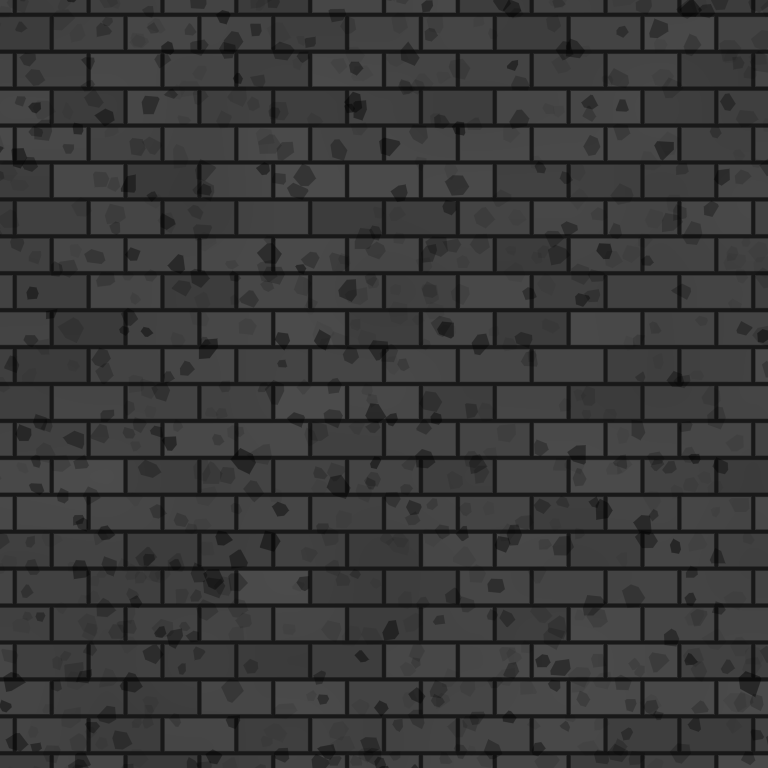
Reproduce this texture procedurally as a Shadertoy shader.

```glsl
// Dark grey running-bond brick wall with overlapping angular soot spots.

#define ROWS 20.8          // brick courses over the canvas height
#define BRICK_ASPECT 2.0   // brick length in course heights
#define JOINT_HALF 0.057   // half joint width, in course heights
#define JOINT_SOFT 0.024   // softness of the joint edge
#define SPOT_LAYERS 3
#define SPOT_SIDES 6
#define SPOT_CELL 0.82     // spot grid spacing, in course heights
#define SPOT_DENSITY 0.40  // average chance of a spot in a cell
#define SPOT_DARKEST 0.46  // opacity of the strongest spot

const vec3 JOINT_COLOR = vec3(0.094);
const vec3 BRICK_DARK  = vec3(0.232);
const vec3 BRICK_LIGHT = vec3(0.290);
const float TAU = 6.28318;

// Integer hash: three random values in 0..1 for a lattice point
vec3 hash3(vec3 lattice) {
    uvec3 v = uvec3(ivec3(lattice)) * 1664525u + 1013904223u;
    v.x += v.y * v.z; v.y += v.z * v.x; v.z += v.x * v.y;
    v ^= v >> 16u;
    v.x += v.y * v.z; v.y += v.z * v.x; v.z += v.x * v.y;
    return vec3(v >> 16u) / 65535.0;
}

// Smooth value noise
float noise(vec2 p) {
    vec2 i = floor(p), f = fract(p);
    f = f * f * (3.0 - 2.0 * f);
    float a = hash3(vec3(i, 90)).x;
    float b = hash3(vec3(i + vec2(1, 0), 90)).x;
    float c = hash3(vec3(i + vec2(0, 1), 90)).x;
    float d = hash3(vec3(i + 1.0, 90)).x;
    return mix(mix(a, b, f.x), mix(c, d, f.x), f.y);
}

// Signed distance to an irregular convex polygon cut by random half-planes
float chipDistance(vec2 p, float radius, vec3 seed) {
    float dist = -1e3;
    for (int k = 0; k < SPOT_SIDES; k++) {
        vec3 rnd = hash3(seed + vec3(0, 0, k + 1));
        float angle = (float(k) + 0.7 * rnd.x) * TAU / float(SPOT_SIDES);
        vec2 normal = vec2(cos(angle), sin(angle));
        dist = max(dist, dot(p, normal) - radius * mix(0.7, 1.2, rnd.y));
    }
    return dist;
}

// Light left after all spots of one layer are laid over each other
float spotLayer(vec2 p, float layer, float px) {
    vec2 q = p / SPOT_CELL + layer * vec2(0.37, 0.61);
    vec2 home = floor(q);
    float light = 1.0;
    for (int y = -1; y <= 1; y++)
    for (int x = -1; x <= 1; x++) {
        vec2 cell = home + vec2(x, y);
        vec3 seed = vec3(cell, 10.0 * layer);
        vec3 place = hash3(seed);
        float chance = SPOT_DENSITY * mix(0.5, 1.5, noise(cell * 0.3));
        if (place.z > chance) continue;
        vec3 look = hash3(seed + vec3(0, 0, 9));
        vec2 offset = (q - cell - place.xy) * SPOT_CELL;
        float dist = chipDistance(offset, mix(0.13, 0.27, look.x), seed);
        float cover = 1.0 - smoothstep(-0.7 * px, 0.7 * px, dist);
        light *= 1.0 - cover * mix(0.05, SPOT_DARKEST, look.y * look.y);
    }
    return light;
}

void mainImage(out vec4 fragColor, in vec2 fragCoord) {
    // Course-height units, origin at the canvas centre
    vec2 p = (fragCoord - 0.5 * iResolution.xy) / iResolution.y * ROWS;
    float px = ROWS / iResolution.y;

    // Running bond: every other course shifts by half a brick
    float course = floor(p.y);
    vec2 wall = vec2(p.x / BRICK_ASPECT + 0.5 * mod(course, 2.0), p.y);
    vec2 brick = floor(wall);
    vec2 local = fract(wall);
    vec2 edge = min(local, 1.0 - local) * vec2(BRICK_ASPECT, 1.0);
    float edgeDist = min(edge.x, edge.y);

    // Brick tone with a faint broad drift
    float tone = pow(hash3(vec3(brick, 70)).x, 0.8);
    vec3 color = mix(BRICK_DARK, BRICK_LIGHT, tone);
    color *= mix(0.96, 1.03, noise(p * 0.4 + 17.0));

    // Mortar joints
    float soft = max(JOINT_SOFT, 0.7 * px);
    float face = smoothstep(JOINT_HALF - soft, JOINT_HALF + soft, edgeDist);
    color = mix(JOINT_COLOR, color, face);

    // Soot spots run across bricks and joints alike
    for (int i = 0; i < SPOT_LAYERS; i++)
        color *= spotLayer(p, float(i), px);

    fragColor = vec4(color, 1.0);
}
```
